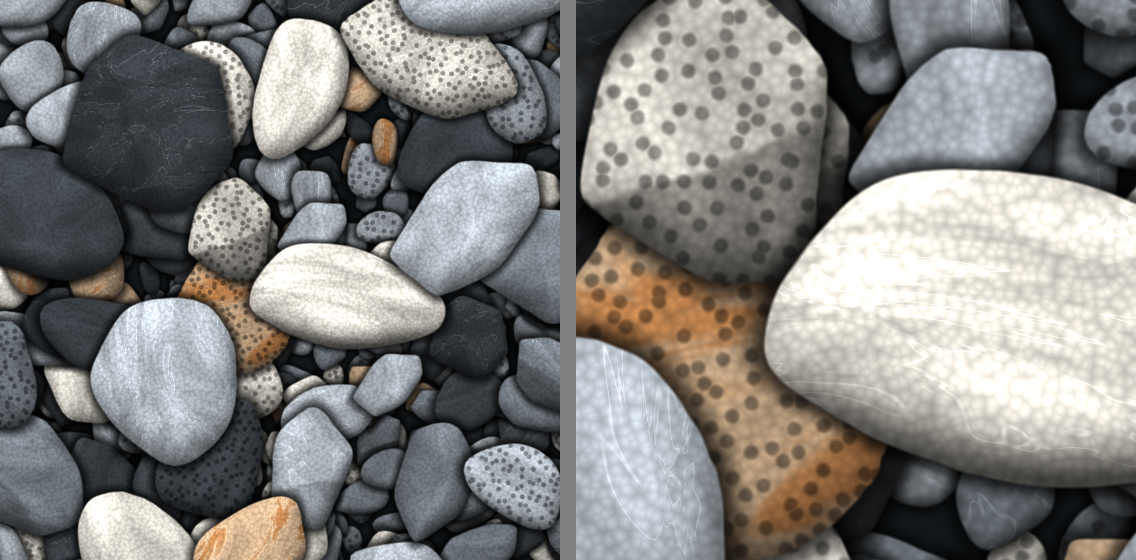
Left: the whole. Right: its middle third, enlarged.
A WebGL 1 fragment shader for this texture:

```glsl
precision highp float;
// A bed of mixed beach pebbles: slate, pale grey, cream and tan with rust.
// Five jittered grids are painted from small, deep stones up to large ones;
// each stone is a rounded random polygon with dome shading, facets and grain.
uniform vec2 u_resolution;

const float TAU = 6.2831853;
const vec3 GAP = vec3(0.07, 0.085, 0.095);
const vec3 CHARCOAL = vec3(0.23, 0.25, 0.27);
const vec3 SLATE = vec3(0.47, 0.50, 0.53);
const vec3 PALE = vec3(0.67, 0.70, 0.73);
const vec3 CREAM = vec3(0.91, 0.89, 0.85);
const vec3 TAN = vec3(0.79, 0.67, 0.54);
const vec3 RUST = vec3(0.60, 0.37, 0.18);

float hash(vec2 p) {
  return fract(sin(dot(p, vec2(127.1, 311.7))) * 43758.5453);
}

// The k-th random trait of a stone
float trait(float seed, float k) {
  return hash(vec2(seed * 7.31, k));
}

mat2 turn(float a) {
  float c = cos(a), s = sin(a);
  return mat2(c, -s, s, c);
}

// Turbulent patches in about -1..1
float layeredSines(vec2 p) {
  float sum = 0.0, amp = 0.6;
  mat2 step2 = turn(0.9) * 1.75;
  for (int i = 0; i < 5; i++) {
    p = step2 * p + 1.1 * sin(p.yx) + 2.3;
    sum += amp * sin(p.x) * cos(p.y);
    amp *= 0.68;
  }
  return sum;
}

// Distance to the nearest jittered point
float cellular(vec2 p) {
  vec2 id = floor(p);
  float nearest = 2.0;
  for (int j = -1; j <= 1; j++) {
    for (int i = -1; i <= 1; i++) {
      vec2 c = id + vec2(float(i), float(j));
      vec2 site = c + vec2(hash(c), hash(c + 41.7));
      nearest = min(nearest, distance(p, site));
    }
  }
  return nearest;
}

// Rounded polygon: xy = gradient, z = 1 on the outline and less inside
vec3 pebbleShape(vec2 p, float seed, float sharpness) {
  float sum = 1e-6;
  vec2 grad = vec2(0.0);
  for (int i = 0; i < 7; i++) {
    float k = float(i);
    float a = (k + 0.75 * trait(seed, k + 20.0)) * TAU / 7.0;
    vec2 dir = vec2(cos(a), sin(a)) / mix(0.74, 1.06, trait(seed, k + 30.0));
    float d = max(dot(p, dir), 1e-3);
    float w = pow(d, sharpness);
    sum += w;
    grad += dir * w / d;
  }
  float f = pow(sum, 1.0 / sharpness);
  return vec3(grad * f / sum, f);
}

vec3 stoneColour(float pick) {
  vec3 c = mix(CHARCOAL, SLATE, step(0.15, pick));
  c = mix(c, PALE, step(0.46, pick));
  c = mix(c, CREAM, step(0.76, pick));
  return mix(c, TAN, step(0.90, pick));
}

// Mineral patches, veins, speckles and fine grain; t is in canvas units
vec3 stoneSurface(vec2 t, float seed) {
  float pick = trait(seed, 1.0);
  vec3 c = stoneColour(pick) * mix(0.88, 1.1, trait(seed, 2.0));
  float bedding = mix(1.0, 2.8, trait(seed, 3.0));
  float patches = layeredSines(t * vec2(14.0, 14.0 * bedding) + seed * 60.0);
  float grain = cellular(t * 150.0 + seed * 90.0);
  float flecks = cellular(t * 62.0 + seed * 30.0);
  c = mix(c, RUST, 0.75 * step(0.90, pick) * smoothstep(0.05, 0.8, patches));
  c *= 1.0 + 0.17 * patches;
  float vein = 1.0 - smoothstep(0.0, 0.07, abs(patches - 0.25));
  c += 0.11 * vein * step(0.6, trait(seed, 4.0));
  float speckled = step(0.72, trait(seed, 5.0));
  c *= 1.0 - 0.38 * speckled * (1.0 - smoothstep(0.16, 0.36, flecks));
  return c * (1.0 + 0.24 * (0.45 - grain));
}

vec3 paintStone(vec3 scene, vec2 offset, float radius, float seed, float exposure, float blur) {
  vec2 q = offset / radius;
  if (dot(q, q) > 3.6) return scene;
  mat2 spin = turn(TAU * trait(seed, 6.0));
  vec2 stretch = vec2(0.9, mix(1.0, 1.6, trait(seed, 7.0)));
  vec2 local = spin * q;
  float angular = trait(seed, 8.0);
  vec3 shape = pebbleShape(local * stretch, seed, mix(5.0, 19.0, angular * angular));
  vec2 slope = (shape.xy * stretch) * spin;
  float f = shape.z + 0.03 * layeredSines(q * 0.9 + seed * 50.0);

  // Contact shadow on whatever lies below
  float gap = (f - 1.0) * radius;
  scene *= mix(0.22, 1.0, smoothstep(-0.004, min(0.024, 0.4 * radius), gap));
  float soft = blur / radius * length(slope);
  float cover = 1.0 - smoothstep(-soft, soft, f - 1.0);
  if (cover <= 0.0) return scene;

  // Domed normal with a tilted face on the angular stones
  float facetAngle = TAU * trait(seed, 9.0);
  vec2 facetDir = vec2(cos(facetAngle), sin(facetAngle));
  float ridge = dot(q, facetDir) - 0.15 + 0.06 * layeredSines(q * 1.3 + seed * 20.0);
  float facet = smoothstep(-0.04, 0.04, ridge) * smoothstep(0.35, 0.7, angular);
  vec2 tilt = slope * pow(min(f, 1.0), 4.0) + 0.55 * facetDir * facet;
  vec3 normal = normalize(vec3(tilt, 0.95));
  float light = 0.30 + 0.82 * max(dot(normal, normalize(vec3(-0.15, 0.52, 0.85))), 0.0);
  return mix(scene, stoneSurface(local * radius, seed) * light * exposure, cover);
}

// One jittered grid; rows and columns overlap in a fixed order
vec3 paintLayer(vec3 scene, vec2 uv, float cells, float presence, float exposure, float blur) {
  vec2 p = uv * cells + cells * 3.7;
  vec2 base = floor(p);
  for (int j = -1; j <= 1; j++) {
    for (int i = -1; i <= 1; i++) {
      vec2 id = base + vec2(float(i), float(j));
      float seed = hash(id + cells);
      if (trait(seed, 10.0) > presence) continue;
      vec2 centre = id + mix(vec2(0.2), vec2(0.8), vec2(trait(seed, 11.0), trait(seed, 12.0)));
      float radius = mix(0.44, 0.62, trait(seed, 13.0)) / cells;
      scene = paintStone(scene, (p - centre) / cells, radius, seed, exposure, blur);
    }
  }
  return scene;
}

void main() {
  float side = min(u_resolution.x, u_resolution.y);
  vec2 uv = gl_FragCoord.xy / side;
  float blur = 0.7 / side + 0.0009;
  vec3 colour = GAP;
  for (int i = 0; i < 5; i++) {
    float level = float(i) / 4.0;
    float cells = 16.0 * pow(0.68, float(i));
    colour = paintLayer(colour, uv, cells, mix(1.0, 0.45, level), mix(0.78, 1.04, level), blur);
  }
  gl_FragColor = vec4(clamp(colour, 0.0, 1.0), 1.0);
}
```
